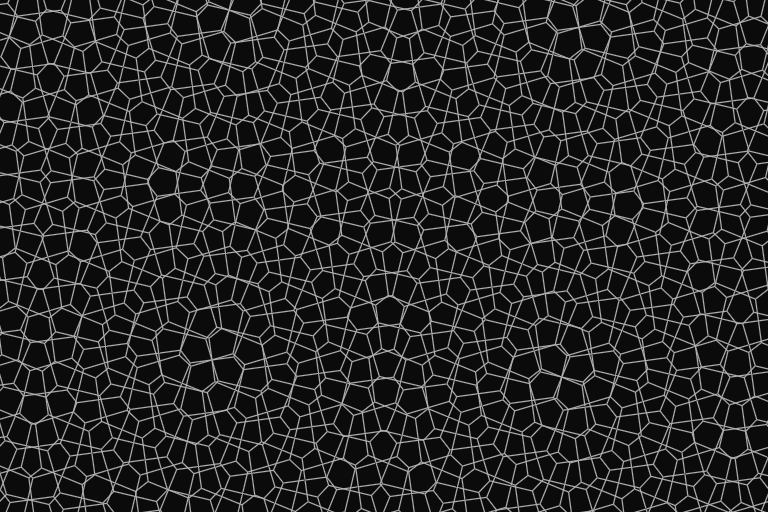
Give the GLSL for this pattern, as a WebGL 2 fragment shader.

```glsl
#version 300 es
precision highp float;

uniform vec2 u_resolution;
out vec4 fragColor;

// Lengths are fractions of the canvas height.
const vec3 BACKGROUND = vec3(0.043);
const vec3 LINE_COLOR = vec3(0.70);
const float SPACING = 0.0742;        // between midpoints of short edges
const float LINE_WIDTH = 0.00235;
const float HALF_SHORT_EDGE = 0.2113; // in units of SPACING
const vec2 PIVOT = vec2(0.414, 0.297);
const float MEAN_TILT = -0.049;
const float TWIST = 0.154;           // angle between the two layers

vec2 rotate(vec2 p, float angle) {
    float c = cos(angle), s = sin(angle);
    return vec2(c * p.x - s * p.y, s * p.x + c * p.y);
}

float segmentDistance(vec2 p, vec2 a, vec2 b) {
    vec2 ab = b - a;
    float t = clamp(dot(p - a, ab) / dot(ab, ab), 0.0, 1.0);
    return length(p - a - t * ab);
}

// Distance to the edges of a Cairo pentagonal tiling.
float cairoDistance(vec2 p, float halfEdge) {
    vec2 cell = floor(p + 0.5);
    vec2 q = abs(p - cell);
    // Short edges alternate direction like a checkerboard.
    if (mod(cell.x + cell.y, 2.0) > 0.5) q = q.yx;
    vec2 joint = vec2(halfEdge, 0.0);
    return min(segmentDistance(q, vec2(0.0), joint),
               segmentDistance(q, joint, vec2(0.5)));
}

// Box-filtered coverage of a thin line.
float lineCoverage(float dist, float width, float blur) {
    float outer = clamp(0.5 + (0.5 * width - dist) / blur, 0.0, 1.0);
    float inner = clamp(0.5 - (0.5 * width + dist) / blur, 0.0, 1.0);
    return outer - inner;
}

float tilingLayer(vec2 uv, float angle, float blur) {
    // The pivot falls on a vertex where four pentagons meet.
    vec2 p = rotate(uv - PIVOT, -angle) / SPACING + 0.5;
    float dist = cairoDistance(p, HALF_SHORT_EDGE) * SPACING;
    return lineCoverage(dist, LINE_WIDTH, blur);
}

void main() {
    vec2 uv = gl_FragCoord.xy / u_resolution.y;
    float blur = 1.1 / u_resolution.y;
    float baseAngle = radians(45.0) + MEAN_TILT;

    // Two twisted layers interfere into a slow square moire.
    vec3 color = BACKGROUND;
    for (int i = 0; i < 2; i++) {
        float angle = baseAngle + (float(i) - 0.5) * TWIST;
        color = mix(color, LINE_COLOR, tilingLayer(uv, angle, blur));
    }
    fragColor = vec4(color, 1.0);
}
```
